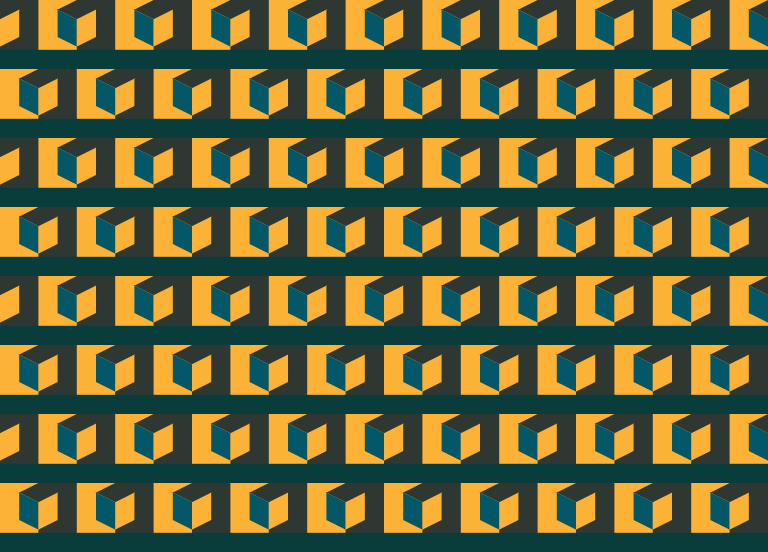
A WebGL 2 fragment shader for this pattern:

```glsl
#version 300 es
precision highp float;

uniform vec2 u_resolution;
out vec4 fragColor;

// Lengths are in units of one cell width
#define COLUMNS 10.0
#define ROWS 8.0
#define CELL_HEIGHT 0.8984
#define BAND_HEIGHT 0.25
#define CUBE_HALF_WIDTH 0.25
#define CUBE_EDGE 0.357
#define SLOPE 0.5

const vec3 BAND_TEAL = vec3(0.03, 0.24, 0.235);
const vec3 CHARCOAL = vec3(0.185, 0.215, 0.195);
const vec3 AMBER = vec3(0.99, 0.70, 0.21);
const vec3 FACE_TEAL = vec3(0.01, 0.34, 0.40);

// Share of a pixel covered by a shape at signed distance d
float coverage(float d, float pixel) {
    return clamp(0.5 - d / pixel, 0.0, 1.0);
}

// Rhombus of the cube's lid, its upper corner at the origin, y pointing down
float lidDistance(vec2 p) {
    float rise = SLOPE * CUBE_HALF_WIDTH;
    return (SLOPE * abs(p.x) + abs(p.y - rise) - rise) / length(vec2(SLOPE, 1.0));
}

// Upright side face; side is -1 for the left one and +1 for the right one
float faceDistance(vec2 p, float side) {
    float halfWidth = 0.5 * CUBE_HALF_WIDTH;
    float across = abs(p.x - side * halfWidth) - halfWidth;
    float top = SLOPE * (2.0 * CUBE_HALF_WIDTH - side * p.x);
    float down = abs(p.y - top - 0.5 * CUBE_EDGE) - 0.5 * CUBE_EDGE;
    return max(across, down / length(vec2(SLOPE, 1.0)));
}

void main() {
    vec2 grid = gl_FragCoord.xy / u_resolution * vec2(COLUMNS, ROWS);
    float pixel = COLUMNS / u_resolution.x;

    // Rows split at the middle of each band; odd rows shift by half a cell
    grid.y -= 0.5 * BAND_HEIGHT / CELL_HEIGHT;
    grid.x += 0.5 * mod(floor(grid.y), 2.0);
    float blockHeight = CELL_HEIGHT - BAND_HEIGHT;
    vec2 p = vec2(fract(grid.x) - 0.5,
                  (1.0 - fract(grid.y)) * CELL_HEIGHT - 0.5 * BAND_HEIGHT);

    // Block: amber left half, charcoal right half
    float leftHalf = min(abs(p.x + 0.25), abs(p.x - 0.75)) - 0.25;
    vec3 color = mix(CHARCOAL, AMBER, coverage(leftHalf, pixel));

    // Cube: lid and two sides
    color = mix(color, CHARCOAL, coverage(lidDistance(p), pixel));
    color = mix(color, FACE_TEAL, coverage(faceDistance(p, -1.0), pixel));
    color = mix(color, AMBER, coverage(faceDistance(p, 1.0), pixel));

    // Band between the rows
    float block = abs(p.y - 0.5 * blockHeight) - 0.5 * blockHeight;
    color = mix(BAND_TEAL, color, coverage(block, pixel));

    fragColor = vec4(color, 1.0);
}
```
